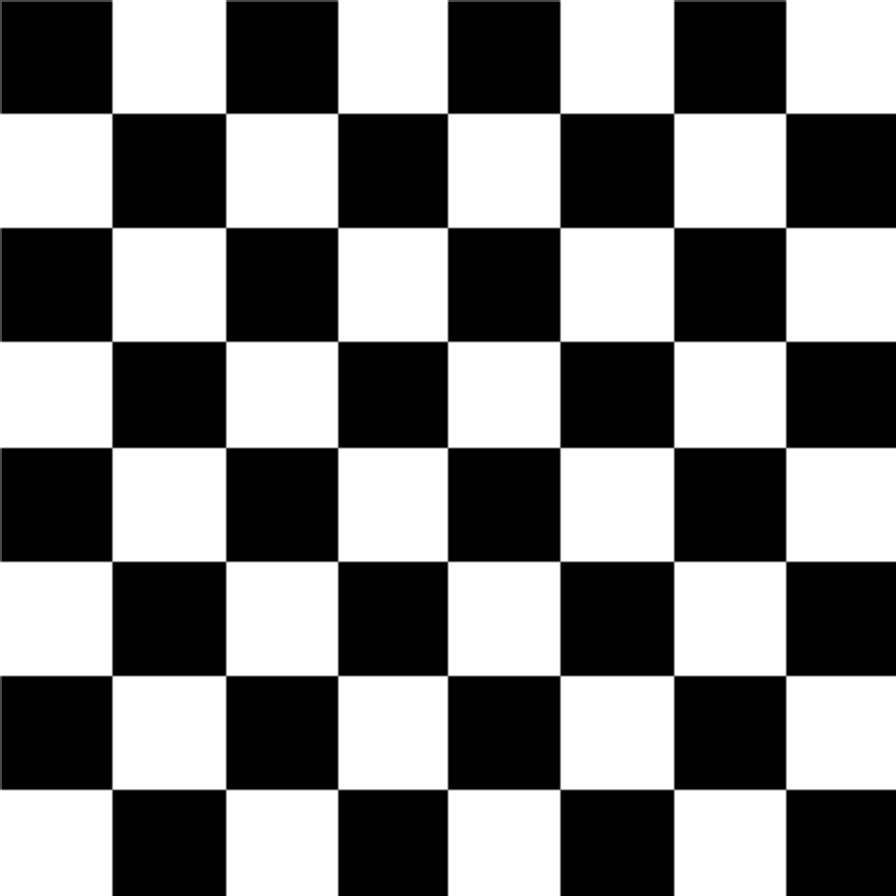
A WebGL 2 fragment shader for this pattern:

```glsl
#version 300 es
precision highp float;

uniform vec2 u_resolution;
out vec4 fragColor;

const vec3 BLACK = vec3(0.0);
const vec3 WHITE = vec3(1.0);
const vec3 RIM_GRAY = vec3(0.3);

const int BANDS = 8;            // squares across and down
const int TILE_BANDS = 4;       // slightly uneven squares per repeat
const float EDGE_BLUR = 0.0017;
const float RIM_WIDTH = 0.002;

// Alternates between +1 and -1 at each band edge; offsets are fractions of a tile.
float alternatingBands(float x, vec4 offsets, float blur) {
    float side = 1.0;
    float tileSize = float(TILE_BANDS) / float(BANDS);
    for (int i = 1; i < BANDS; i++) {
        float edge = (float(i / TILE_BANDS) + offsets[i % TILE_BANDS]) * tileSize;
        side *= 1.0 - 2.0 * smoothstep(-blur, blur, x - edge);
    }
    return side;
}

// Thin line along a border, fading with distance from it.
float hairline(float dist, float width, float blur) {
    return 1.0 - smoothstep(width - blur, width + blur, dist);
}

void main() {
    vec2 uv = gl_FragCoord.xy / u_resolution;
    float pixel = 1.0 / min(u_resolution.x, u_resolution.y);
    float blur = max(EDGE_BLUR, 0.7 * pixel);

    // Checkerboard from the product of two band patterns
    float columns = alternatingBands(uv.x, vec4(0.0, 0.251, 0.505, 0.755), blur);
    float rows = alternatingBands(uv.y, vec4(0.0, 0.237, 0.491, 0.746), blur);
    float whiteness = 0.5 + 0.5 * columns * rows;

    // Gray rim on the dark squares at the left and top borders
    float rim = hairline(min(uv.x, 1.0 - uv.y), RIM_WIDTH, 0.5 * pixel);
    vec3 darkColor = mix(BLACK, RIM_GRAY, rim);

    fragColor = vec4(mix(darkColor, WHITE, whiteness), 1.0);
}
```
